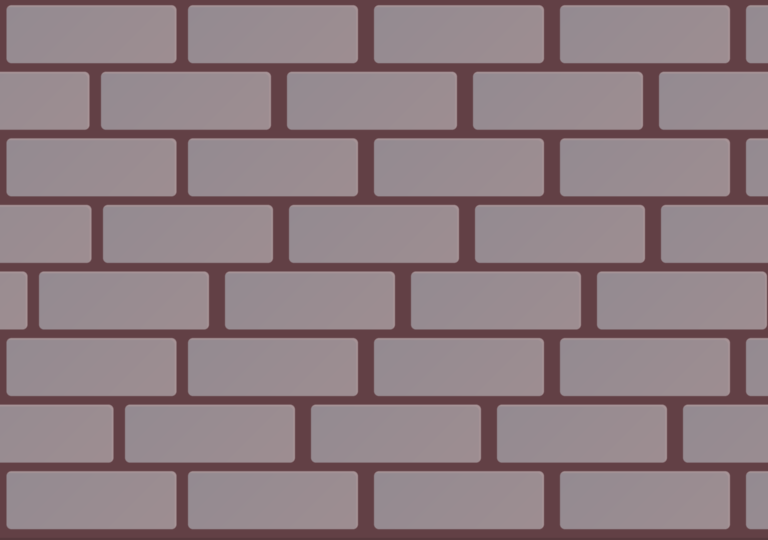
A Shadertoy shader for this pattern:

```glsl
// Running brick wall: eight courses of rounded bricks in dark mortar, each course slid
// sideways by its own amount. A rounded-box distance gives the faces, a shifted copy
// of it gives the lit top and right rims. Lengths are 1/540 of the canvas height.

float roundedBox(vec2 p, vec2 halfSize, float radius) {
    vec2 q = abs(p) - halfSize + radius;
    return length(max(q, 0.0)) + min(max(q.x, q.y), 0.0) - radius;
}

// Horizontal slide of each course, counted from the top
float courseSlide(int course) {
    float slides[8] = float[8](0.0, 87.0, 0.0, 85.0, 149.0, 0.0, 63.0, 0.0);
    return slides[clamp(course, 0, 7)];
}

void mainImage(out vec4 fragColor, in vec2 fragCoord) {
    float unitsPerPixel = 540.0 / iResolution.y;
    vec2 p = vec2(fragCoord.x, iResolution.y - fragCoord.y) * unitsPerPixel;
    float soft = max(1.0, 0.75 * unitsPerPixel);

    // Course and brick under this point
    vec2 pitch = vec2(186.0, 66.57);
    float course = floor((p.y - 0.7) / pitch.y);
    float x = p.x - 2.0 + courseSlide(int(course));
    float column = floor((x + 8.0) / pitch.x);

    // Position from the brick centre; the leftmost brick sits closer to its neighbour
    vec2 halfBrick = vec2(85.0, 29.0);
    vec2 local = vec2(x - column * pitch.x, p.y - 5.2 - course * pitch.y) - halfBrick;
    if (column < 0.5) local.x -= 4.5;

    // Face: faint diagonal shift from cool grey to warm grey
    float diagonal = clamp(0.5 + (local.x + local.y) / 228.0, 0.0, 1.0);
    vec3 face = mix(vec3(0.578, 0.542, 0.568), vec3(0.618, 0.555, 0.570), diagonal);

    // Rim light along the top and right edges
    float shifted = roundedBox(local + vec2(1.8, -1.8), halfBrick, 5.0);
    face = mix(face, vec3(0.665, 0.585, 0.595), 0.8 * smoothstep(-soft, soft, shifted));

    // Mortar, with a thin shade along the foot of the wall
    vec3 mortar = vec3(0.385, 0.252, 0.272);
    mortar *= 1.0 - 0.12 * smoothstep(537.0, 538.5, p.y);

    float edge = roundedBox(local, halfBrick, 5.0);
    float cover = (1.0 - smoothstep(-soft, soft, edge)) * step(course, 7.5);
    fragColor = vec4(mix(mortar, face, cover), 1.0);
}
```
